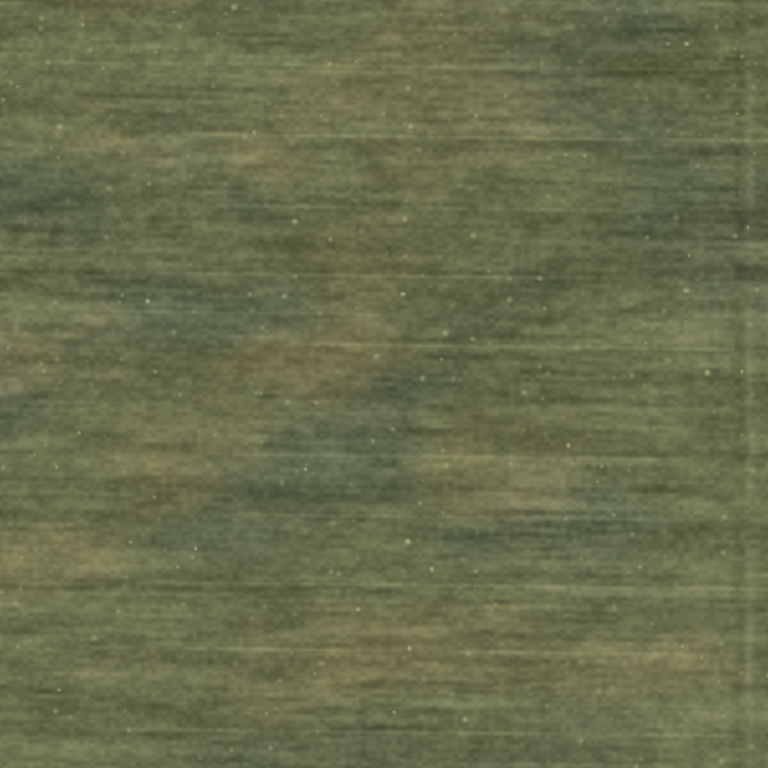
A WebGL 1 fragment shader for this texture:

```glsl
precision highp float;
// Aerial view of a green field with mowing streaks, dry patches and pale specks.
uniform vec2 u_resolution;

const vec3 GRASS = vec3(0.402, 0.419, 0.290);
const vec3 LIGHT_SHIFT = vec3(1.03, 1.0, 0.80);   // colour of a change in tone
const vec3 DRY_SHIFT = vec3(0.068, 0.036, 0.026);
const vec3 DAMP_SHIFT = vec3(-0.032, -0.016, 0.010);
const vec3 SPECK = vec3(0.66, 0.67, 0.49);
const float ROW_TILT = 0.012;
const float PATCH_TONE = 0.10;
const float BROAD_STREAK = 0.060;
const float MID_STREAK = 0.068;
const float FINE_STREAK = 0.066;
const float GRAIN = 0.066;
const float LINE_TONE = 0.085;
const float CRACK_TONE = 0.035;
const float TRACK_X = 0.977;
const int LINE_COUNT = 14;

float hash(vec2 p) {
  vec3 q = fract(vec3(p.xyx) * 0.1031);
  q += dot(q, q.yzx + 33.33);
  return fract((q.x + q.y) * q.z);
}

float noise(vec2 p) {
  vec2 i = floor(p);
  vec2 f = fract(p);
  f = f * f * (3.0 - 2.0 * f);
  return mix(mix(hash(i), hash(i + vec2(1.0, 0.0)), f.x),
             mix(hash(i + vec2(0.0, 1.0)), hash(i + vec2(1.0, 1.0)), f.x), f.y);
}

float fbm(vec2 p) {
  float sum = 0.0;
  float weight = 0.5;
  for (int i = 0; i < 5; i++) {
    sum += weight * noise(p);
    p = p * 2.03 + 17.3;
    weight *= 0.5;
  }
  return sum / 0.96875;
}

// Long pale wheel lines, each with its own height, span and strength.
float wheelLines(vec2 p) {
  float sum = 0.0;
  for (int i = 0; i < LINE_COUNT; i++) {
    float id = float(i);
    float y = (id + hash(vec2(id, 3.0))) / float(LINE_COUNT);
    float start = hash(vec2(id, 7.0)) * 1.1 - 0.5;
    float end = start + 0.5 + 0.7 * hash(vec2(id, 11.0));
    float span = smoothstep(start, start + 0.12, p.x) * (1.0 - smoothstep(end - 0.12, end, p.x));
    float d = (p.y - y) / 0.0028;
    float wear = 0.3 + 0.5 * noise(vec2(p.x * 14.0, id * 5.0)) + 0.5 * noise(vec2(p.x * 70.0, id * 9.0));
    sum += exp(-d * d) * span * wear * (0.35 + 0.65 * hash(vec2(id, 19.0)));
  }
  return sum;
}

// Scattered soft dots, one possible dot per cell.
float specks(vec2 p, float cells, float share, float radius) {
  vec2 id = floor(p * cells);
  vec2 centre = 0.2 + 0.6 * vec2(hash(id + 31.0), hash(id + 57.0));
  vec2 stretch = vec2(0.8 + 0.4 * hash(id + 13.0), 1.0);
  float d = length((fract(p * cells) - centre) * stretch) / cells;
  float size = radius * (0.7 + 0.6 * hash(id + 83.0));
  float strength = hash(id + 71.0);
  float shown = step(hash(id + 5.0), share) * (0.2 + 0.8 * strength * strength);
  return shown * (1.0 - smoothstep(0.0, size, d));
}

void main() {
  vec2 p = gl_FragCoord.xy / u_resolution;
  vec2 row = vec2(p.x, p.y + ROW_TILT * p.x);

  // Large dry and damp patches with ragged edges
  vec2 ragged = p + 0.03 * (vec2(noise(p * 14.0), noise(p * 14.0 + 50.0)) - 0.5);
  float patches = fbm(ragged * vec2(3.6, 6.0) + 4.7);
  float dry = smoothstep(0.53, 0.80, fbm(ragged * vec2(4.4, 7.5) + 21.0));
  float damp = smoothstep(0.52, 0.78, fbm(ragged * vec2(4.0, 6.5) + 63.0));

  // Row streaks from broad to fine, strong in some places and weak in others
  float streaks = BROAD_STREAK * (noise(row * vec2(2.5, 38.0) + 9.0) - 0.5);
  streaks += MID_STREAK * (noise(row * vec2(6.0, 88.0) + 40.0) - 0.5);
  streaks += FINE_STREAK * (noise(row * vec2(14.0, 170.0) + 70.0) - 0.5);
  float tone = PATCH_TONE * (patches - 0.5);
  tone += streaks * (0.65 + 0.7 * noise(p * vec2(4.0, 6.0) + 25.0));

  // Grass grain: fine dots, short dashes and small tufts
  tone += GRAIN * (noise(p * vec2(150.0, 180.0)) - 0.5);
  tone += GRAIN * 0.8 * (noise(row * vec2(55.0, 140.0) + 15.0) - 0.5);
  tone += GRAIN * 0.6 * (noise(p * vec2(45.0, 60.0) + 35.0) - 0.5);
  tone += LINE_TONE * wheelLines(row);

  // Faint broken cracks in a few places
  float crack = abs(fbm(p * vec2(10.0, 7.0) + 90.0) - 0.5);
  float crackArea = smoothstep(0.68, 0.85, noise(p * 5.0 + 33.0)) * noise(p * 45.0 + 8.0);
  tone += CRACK_TONE * crackArea * (1.0 - smoothstep(0.004, 0.030, crack));

  // Worn vertical track near the right edge, with a dark verge
  float track = (p.x - TRACK_X + 0.004 * (noise(vec2(2.0, p.y * 12.0)) - 0.5)) / 0.006;
  float verge = (p.x - TRACK_X + 0.015) / 0.008;
  tone += 0.06 * exp(-track * track) * noise(vec2(4.0, p.y * 16.0));
  tone -= 0.025 * exp(-verge * verge);

  vec3 color = GRASS + tone * LIGHT_SHIFT + dry * DRY_SHIFT + damp * DAMP_SHIFT;
  float dots = specks(p, 22.0, 0.28, 0.0052) + 0.6 * specks(p + 0.37, 44.0, 0.22, 0.0048);
  color = mix(color, SPECK, min(dots, 1.0));
  gl_FragColor = vec4(color, 1.0);
}
```
